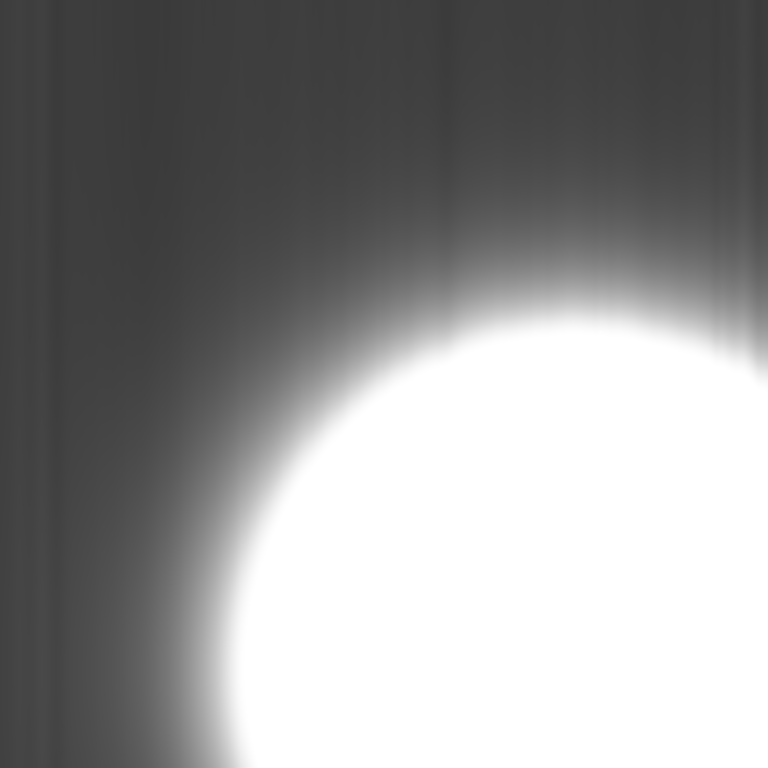
Write a three.js fragment shader that draws this background.

```glsl
// A large white disc low on the right, glowing into a charcoal field.
// Brightness decays exponentially with distance from the disc, faint
// vertical streaks are added, and the sum rolls off softly into white.

varying vec2 vUv;

const vec2 DISC_CENTER = vec2(0.755, 0.128);
const float DISC_RADIUS = 0.447;
const float GLOW_WIDTH = 0.080;
const float GLOW_STRENGTH = 0.76;
const float CHARCOAL = 0.240;
const float WHITE = 1.0;
const float ROLL_OFF = 0.14;
const float FINE_STREAK = 0.012;
const float BROAD_STREAK = 0.012;

float hash(float n) {
  return fract(sin(n * 127.1 + 3.7) * 4375.85);
}

float noise(float x) {
  float cell = floor(x);
  float f = fract(x);
  f = f * f * (3.0 - 2.0 * f);
  return mix(hash(cell), hash(cell + 1.0), f) - 0.5;
}

// Soft vertical band of unit height.
float band(float x, float center, float width) {
  float d = (x - center) / width;
  return exp(-d * d);
}

// Smooth minimum, for a gentle shoulder below white.
float softMin(float a, float b, float k) {
  float h = max(k - abs(a - b), 0.0) / k;
  return min(a, b) - h * h * k * 0.25;
}

float streaks(float x) {
  // Fine grain across the whole width.
  float s = 0.0;
  float weight = 0.5;
  float frequency = 45.0;
  for (int i = 0; i < 3; i++) {
    s += weight * noise(x * frequency);
    weight *= 0.6;
    frequency *= 1.9;
  }
  s *= FINE_STREAK;

  // Broad dark folds.
  float folds = band(x, 0.20, 0.055) + band(x, 0.585, 0.018)
    + 0.8 * band(x, 0.86, 0.040) + 0.9 * band(x, 0.075, 0.012);
  s -= BROAD_STREAK * folds;

  // Narrow pleats near both sides.
  float pleats = band(x, 0.055, 0.009) + 0.7 * band(x, 0.025, 0.010)
    + band(x, 0.968, 0.008) - band(x, 0.933, 0.007)
    - band(x, 0.988, 0.007);
  return s + BROAD_STREAK * pleats;
}

void main() {
  float edgeDistance = distance(vUv, DISC_CENTER) - DISC_RADIUS;
  float glow = GLOW_STRENGTH * exp(-edgeDistance / GLOW_WIDTH);

  // Streaks gain contrast where the glow lights them.
  float streak = streaks(vUv.x) * (1.0 + 2.5 * min(glow, 1.0));
  float light = softMin(CHARCOAL + glow + streak, WHITE, ROLL_OFF);

  gl_FragColor = vec4(vec3(light), 1.0);
}
```
